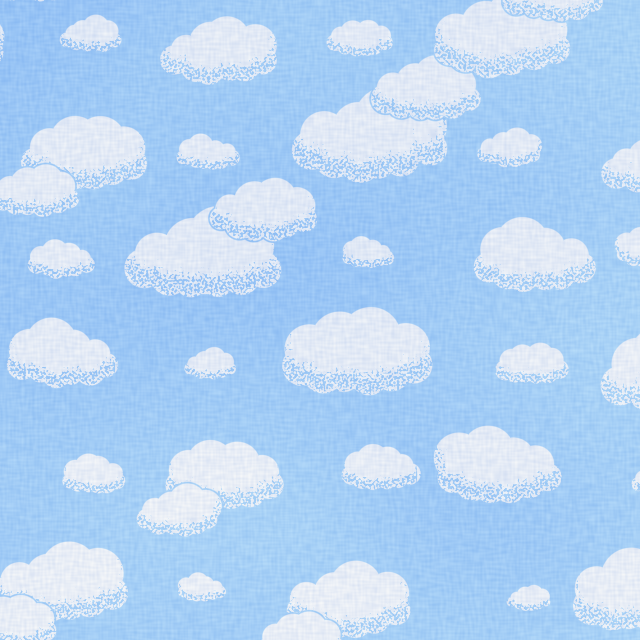
A Shadertoy shader for this pattern:

```glsl
// Printed cotton: white cumulus clouds with stippled undersides on a soft blue sky.
// Clouds are unions of circles on a jittered checkerboard of large and small cells;
// gradient noise gives the sky tone, the stipple dots and the woven threads.

const vec3 SKY_DEEP   = vec3(0.585, 0.760, 0.960);
const vec3 SKY_PALE   = vec3(0.670, 0.830, 0.965);
const vec3 CLOUD_DULL = vec3(0.870, 0.905, 0.962);
const vec3 CLOUD_PALE = vec3(0.918, 0.936, 0.965);
const vec3 WEAVE_TINT = vec3(0.055, 0.040, 0.012);

const vec2  CELL           = vec2(0.23, 0.17); // spacing of the clouds
const float JITTER         = 0.30;             // shift inside a cell
const vec2  LARGE_SIZE     = vec2(0.092, 0.132); // half widths, min and max
const vec2  SMALL_SIZE     = vec2(0.037, 0.066);
const float PAIR_CHANCE    = 0.38;  // large clouds with a second one in front
const float GAP            = 0.0025; // sky line around a cloud in front
const float STIPPLE_FREQ   = 250.0;
const float STIPPLE_BAND   = 0.27;  // height of the dotted underside
const float STIPPLE_COVER  = 0.47;
const vec2  THREAD_FREQ    = vec2(45.0, 240.0);

vec2 hash2(vec2 p) {
    vec3 q = fract(p.xyx * vec3(0.1031, 0.1030, 0.0973));
    q += dot(q, q.yzx + 33.33);
    return fract((q.xx + q.yz) * q.zy);
}

float cornerSlope(vec2 cell, vec2 offset) {
    float angle = 6.2832 * hash2(cell + 57.0).x;
    return dot(vec2(cos(angle), sin(angle)), offset);
}

// Gradient noise, roughly -0.6 to 0.6
float gradientNoise(vec2 p) {
    vec2 i = floor(p), f = fract(p);
    vec2 u = f * f * f * (f * (f * 6.0 - 15.0) + 10.0);
    vec2 e = vec2(1.0, 0.0);
    return mix(mix(cornerSlope(i, f), cornerSlope(i + e.xy, f - e.xy), u.x),
               mix(cornerSlope(i + e.yx, f - e.yx), cornerSlope(i + 1.0, f - 1.0), u.x), u.y);
}

// Distance to a cloud about two units wide
float cloudDistance(vec2 p, vec2 seed) {
    float d = (length((p + vec2(0.0, 0.06)) / vec2(0.72, 0.38)) - 1.0) * 0.38;
    float peak = mix(-0.28, 0.28, hash2(seed + 3.0).x);
    // Tall domes, highest near the peak
    for (int k = 0; k < 4; k++) {
        vec2 h = hash2(seed + float(k) * 7.3);
        float x = mix(-0.54, 0.54, float(k) / 3.0) + 0.12 * (h.x - 0.5);
        float lift = max(0.0, 1.0 - 1.5 * abs(x - peak));
        vec2 centre = vec2(x, 0.03 + 0.19 * lift);
        d = min(d, length(p - centre) - (0.24 + 0.15 * lift + 0.05 * h.y));
    }
    // Shallow scallops along the base
    for (int k = 0; k < 6; k++) {
        vec2 h = hash2(seed + 40.0 + float(k) * 5.1);
        float x = mix(-0.69, 0.69, float(k) / 5.0) + 0.09 * (h.x - 0.5);
        vec2 centre = vec2(x, -0.29 + 0.30 * x * x);
        d = min(d, length(p - centre) - (0.19 + 0.07 * h.y));
    }
    return d;
}

// Lays one cloud over the colour so far
vec3 paintCloud(vec3 col, vec3 sky, vec3 white, vec2 p, float size, vec2 seed, float grain) {
    p /= size;
    if (dot(p, p) > 1.7) return col;
    float pixel = 0.8 / iResolution.y;
    float inside = cloudDistance(p, seed);
    float d = inside * size;

    // Solid where the cloud continues below, dotted along the underside
    float depth = -cloudDistance(vec2(p.x * 1.10, p.y - STIPPLE_BAND), seed);
    float core = smoothstep(-0.13, 0.15, depth);
    float rim = smoothstep(0.09, 0.0, -inside);
    float cover = mix(STIPPLE_COVER + 0.16 * rim, 1.2, core);
    float ink = smoothstep(-0.16, 0.16, cover - grain);

    col = mix(col, sky, smoothstep(pixel, -pixel, d - GAP));
    return mix(col, white, ink * smoothstep(pixel, -pixel, d));
}

void mainImage(out vec4 fragColor, in vec2 fragCoord) {
    vec2 uv = fragCoord / iResolution.y;

    // Sky and cloud tones drift slowly over the cloth
    float drift = gradientNoise(uv * 2.6 + 4.0);
    float tone = 0.46 + 0.65 * drift + 0.30 * (uv.x - uv.y);
    vec3 sky = mix(SKY_DEEP, SKY_PALE, clamp(tone, 0.0, 1.0));
    float light = 0.45 + 0.5 * drift + 0.7 * (0.5 - uv.y);
    vec3 white = mix(CLOUD_DULL, CLOUD_PALE, clamp(light, 0.0, 1.0));
    float grain = 0.5 + 0.85 * gradientNoise(uv * STIPPLE_FREQ);

    // Clouds of the nearby cells
    vec3 col = sky;
    vec2 home = floor(uv / CELL);
    for (int j = -1; j <= 1; j++)
    for (int i = -1; i <= 1; i++) {
        vec2 id = home + vec2(i, j);
        vec2 seed = id + 23.0;
        vec2 pick = hash2(seed + 11.0);
        bool large = mod(id.x + id.y, 2.0) < 0.5;
        vec2 range = large ? LARGE_SIZE : SMALL_SIZE;
        float size = mix(range.x, range.y, pick.x);
        vec2 p = uv - (id + 0.5 + JITTER * (hash2(seed) - 0.5)) * CELL;
        col = paintCloud(col, sky, white, p, size, seed, grain);
        if (large && pick.y < PAIR_CHANCE) {
            float side = pick.x < 0.5 ? -1.0 : 1.0;
            vec2 shift = side * vec2(0.70, 0.56) * size;
            col = paintCloud(col, sky, white, p - shift, 0.70 * size, seed + 71.0, grain);
        }
    }

    // Crossing threads
    float weave = gradientNoise(uv * THREAD_FREQ) + gradientNoise(uv * THREAD_FREQ.yx + 31.0);
    fragColor = vec4(clamp(col + weave * WEAVE_TINT, 0.0, 1.0), 1.0);
}
```
